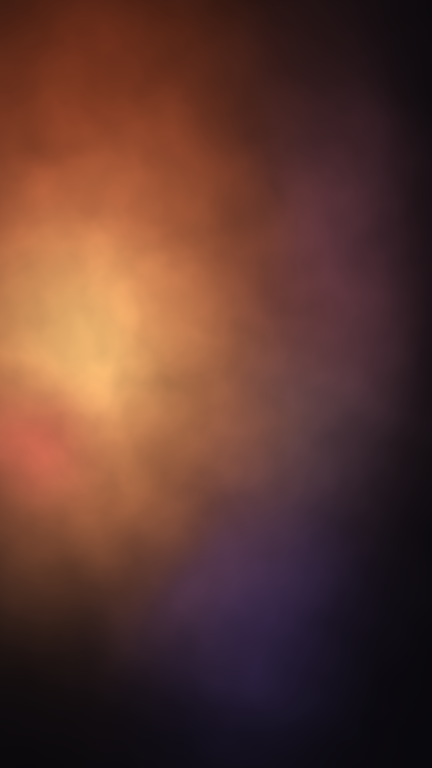
Write a Shadertoy shader that draws this background.

```glsl
// Soft nebula: a golden cloud on the left fading through plum and indigo into darkness.

vec2 gradientAt(vec2 cell) {
    float angle = 6.2832 * fract(sin(dot(cell, vec2(127.1, 311.7))) * 43758.5);
    return vec2(cos(angle), sin(angle));
}

float gradientNoise(vec2 p) {
    vec2 i = floor(p), f = fract(p);
    vec2 u = f * f * f * (f * (f * 6.0 - 15.0) + 10.0);
    vec2 e = vec2(1, 0);
    float low  = mix(dot(gradientAt(i), f), dot(gradientAt(i + e), f - e), u.x);
    float high = mix(dot(gradientAt(i + e.yx), f - e.yx), dot(gradientAt(i + 1.0), f - 1.0), u.x);
    return mix(low, high, u.y);
}

float fbm(vec2 p) {
    float sum = 0.0, amplitude = 0.6;
    for (int octave = 0; octave < 4; octave++) {
        sum += amplitude * gradientNoise(p);
        p = mat2(1.6, 1.2, -1.2, 1.6) * p + 7.3;
        amplitude *= 0.45;
    }
    return sum;
}

// Elliptical falloff, one at its centre
float glow(vec2 p, vec2 centre, vec2 radius) {
    vec2 d = (p - centre) / radius;
    return exp(-dot(d, d));
}

void mainImage(out vec4 fragColor, in vec2 fragCoord) {
    vec2 p = fragCoord / iResolution.xy * vec2(1.0, 1.778);

    // Drifting cloud edges
    vec2 q = p + 0.07 * vec2(fbm(p * 4.0 + 3.1), fbm(p * 4.0 + 19.7));

    // Dark outer clouds
    vec3 color = vec3(0.035, 0.03, 0.045);
    color = mix(color, vec3(0.37, 0.14, 0.07), glow(q, vec2(0.20, 1.50), vec2(0.42, 0.50)));
    color = mix(color, vec3(0.31, 0.18, 0.24), glow(q, vec2(0.76, 1.13), vec2(0.19, 0.43)));
    color = mix(color, vec3(0.18, 0.14, 0.32), glow(q, vec2(0.56, 0.48), vec2(0.23, 0.38)));
    color = mix(color, vec3(0.33, 0.27, 0.31), 0.7 * glow(q, vec2(0.66, 0.80), vec2(0.20, 0.20)));

    // Warm body and bright core
    color = mix(color, vec3(0.46, 0.28, 0.19), glow(q, vec2(0.23, 0.67), vec2(0.34, 0.32)));
    color = mix(color, vec3(0.79, 0.41, 0.26), glow(q, vec2(0.22, 1.08), vec2(0.40, 0.46)));
    color = mix(color, vec3(0.92, 0.70, 0.43), glow(q, vec2(0.20, 0.97), vec2(0.24, 0.27)));
    color = mix(color, vec3(0.80, 0.36, 0.31), 0.65 * glow(q, vec2(0.07, 0.75), vec2(0.15, 0.13)));

    // Violet wisp below the core
    vec2 wisp = mat2(0.77, -0.64, 0.64, 0.77) * (q - vec2(0.50, 0.45));
    color = mix(color, vec3(0.30, 0.20, 0.31), 0.5 * glow(wisp, vec2(0), vec2(0.17, 0.06)));

    // Fine mist
    color *= 1.0 + 0.22 * fbm(q * 6.0 + 41.0);
    fragColor = vec4(color, 1.0);
}
```
